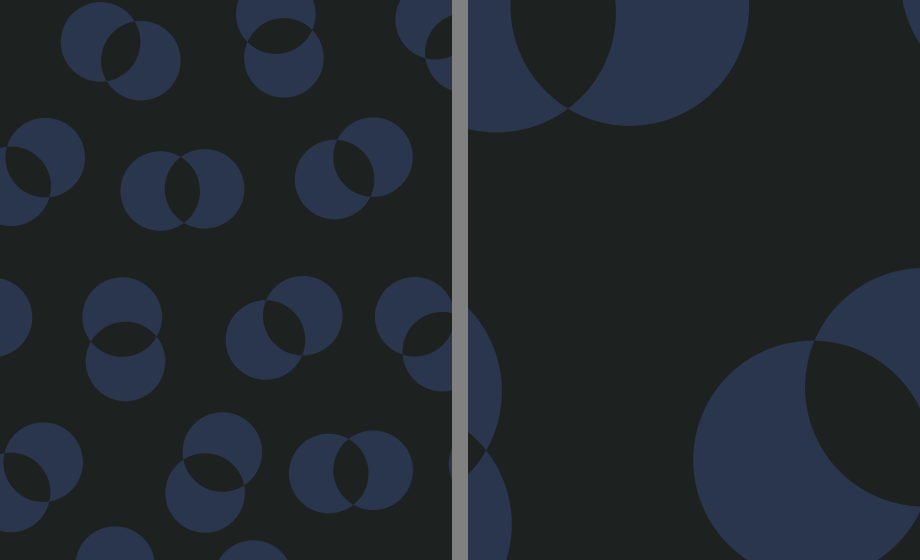
Left: the whole. Right: its middle third, enlarged.
Write a Shadertoy shader that draws this pattern.

```glsl
#define GROUND vec3(0.115, 0.130, 0.127)
#define BLUE vec3(0.162, 0.210, 0.305)
#define SPACING 0.29         // distance between neighbouring pairs
#define RADIUS 0.071         // radius of each disc
#define HALF_GAP 0.0397      // half the distance between paired discs
#define JITTER 0.036         // largest drift from the lattice point
#define ORIGIN vec2(0.06, 0.17)
#define SEED 17.0

const float PI = 3.14159;

float hash(vec2 p) {
    return fract(sin(dot(p, vec2(127.1, 311.7))) * 43758.5453);
}

float discCoverage(vec2 p, vec2 center, float pixel) {
    float d = length(p - center) - RADIUS;
    return clamp(0.5 - d / pixel, 0.0, 1.0);
}

// Exclusive overlap: where both shapes meet, the ground shows again
float exclude(float a, float b) {
    return a + b - 2.0 * a * b;
}

vec2 direction(float angle) {
    return vec2(cos(angle), sin(angle));
}

// Two overlapping discs, drifted and turned at random for each cell
float pairCoverage(vec2 p, vec2 cell, vec2 latticePoint, float pixel) {
    vec2 key = cell + SEED;
    float driftAngle = 2.0 * PI * hash(key);
    float driftLength = JITTER * sqrt(hash(key + 31.3));
    vec2 center = latticePoint + driftLength * direction(driftAngle);
    vec2 arm = HALF_GAP * direction(PI * hash(key + 57.9));
    return exclude(discCoverage(p, center + arm, pixel),
                   discCoverage(p, center - arm, pixel));
}

void mainImage(out vec4 fragColor, in vec2 fragCoord) {
    float pixel = 1.0 / iResolution.y;
    vec2 p = fragCoord * pixel - ORIGIN;

    // Staggered triangular lattice
    float rowHeight = SPACING * sqrt(3.0) / 2.0;
    float nearestRow = floor(p.y / rowHeight + 0.5);
    float ink = 0.0;
    for (int j = -1; j <= 1; j++) {
        float row = nearestRow + float(j);
        float stagger = 0.5 * mod(row, 2.0);
        float nearestColumn = floor(p.x / SPACING - stagger + 0.5);
        for (int i = -1; i <= 1; i++) {
            float column = nearestColumn + float(i);
            vec2 latticePoint = vec2((column + stagger) * SPACING, row * rowHeight);
            ink = exclude(ink, pairCoverage(p, vec2(column, row), latticePoint, pixel));
        }
    }

    fragColor = vec4(mix(GROUND, BLUE, ink), 1.0);
}
```
